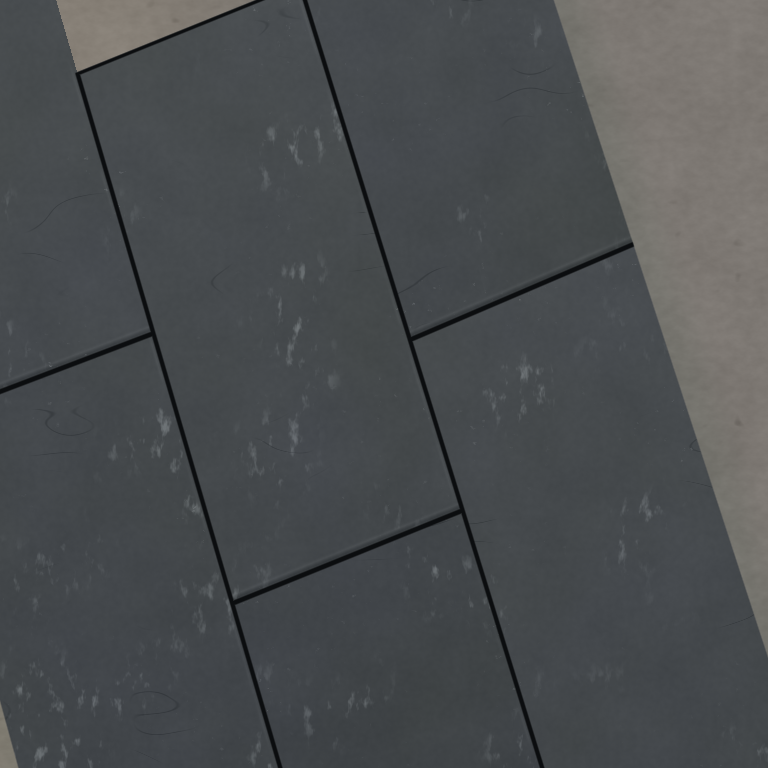
Reproduce this texture procedurally as a Shadertoy shader.

```glsl
vec2 hashGradient(vec2 cell) {
    vec3 h = fract(cell.xyx * vec3(0.1031, 0.1030, 0.0973));
    h += dot(h, h.yzx + 33.33);
    float angle = 6.2832 * fract((h.x + h.y) * h.z);
    return vec2(cos(angle), sin(angle));
}

float gradientNoise(vec2 p) {
    vec2 i = floor(p), f = p - i;
    vec2 w = f * f * f * (f * (f * 6.0 - 15.0) + 10.0);
    float a = dot(hashGradient(i), f);
    float b = dot(hashGradient(i + vec2(1, 0)), f - vec2(1, 0));
    float c = dot(hashGradient(i + vec2(0, 1)), f - vec2(0, 1));
    float d = dot(hashGradient(i + vec2(1, 1)), f - vec2(1, 1));
    return mix(mix(a, b, w.x), mix(c, d, w.x), w.y);
}

float fractalNoise(vec2 p) {
    float sum = 0.0, gain = 0.6;
    for (int i = 0; i < 4; i++) {
        sum += gain * gradientNoise(p);
        p = mat2(1.6, 1.2, -1.2, 1.6) * p + 7.3;
        gain *= 0.55;
    }
    return sum;
}

// Soft-edged coverage of a line of given half width
float line(float dist, float halfWidth, float blur) {
    return 1.0 - smoothstep(halfWidth - blur, halfWidth + blur, abs(dist));
}

vec3 concrete(vec2 p, float edgeDist) {
    vec3 color = mix(vec3(0.455, 0.45, 0.425), vec3(0.49, 0.47, 0.45), smoothstep(0.0, 0.07, edgeDist));
    color += 0.045 * fractalNoise(p * 9.0) + 0.035 * fractalNoise(p * vec2(60, 90));
    color += vec3(0.035, 0.025, 0.01) * smoothstep(0.5, 0.1, p.x);
    float pits = smoothstep(0.38, 0.6, gradientNoise(p * vec2(38, 55)));
    return color - 0.07 * pits * smoothstep(0.0, 0.4, gradientNoise(p * 6.0 + 4.0));
}

vec3 slate(vec2 p, vec2 tile, float edgeDist) {
    vec2 q = p + tile * 5.7;
    float tint = 0.5 + 0.9 * fractalNoise(q * 3.0);
    vec3 color = mix(vec3(0.268, 0.285, 0.286), vec3(0.278, 0.293, 0.315), clamp(tint, 0.0, 1.0));
    color += mix(-0.02, 0.014, p.y) + 0.01 * hashGradient(tile + 3.0).x;
    color += 0.022 * fractalNoise(q * 12.0) + 0.016 * fractalNoise(q * 110.0);

    // Chalky scuffs, denser in the first column
    float worn = smoothstep(0.08, 0.4, gradientNoise(q * 6.5) + (tile.x < 0.5 ? 0.1 : 0.0));
    float scuff = smoothstep(0.1, 0.45, fractalNoise(q * vec2(55, 28)));
    color += vec3(0.16, 0.165, 0.165) * worn * scuff;

    // Small chips that gather along the borders
    float chip = smoothstep(0.3, 0.52, fractalNoise(q * vec2(85, 100) + 11.0));
    float border = exp(-edgeDist * 45.0);
    color += 0.17 * chip * (0.2 + border) * smoothstep(-0.1, 0.3, gradientNoise(q * 8.0 + 2.0));

    // Faint dark scratches
    float scratch = line(gradientNoise(q * vec2(9, 22) + 8.0), 0.012, 0.012);
    return color - 0.045 * scratch * smoothstep(0.25, 0.45, gradientNoise(q * 8.0 + 15.0));
}

void mainImage(out vec4 fragColor, in vec2 fragCoord) {
    vec2 p = fragCoord / iResolution.xy;
    float blur = max(1.0 / iResolution.y, 0.0013);
    float down = 1.0 - p.y;

    // Three leaning columns, slightly wider toward the bottom
    float columnWidth = 0.324 + 0.017 * down;
    float u = (p.x + 0.251 - 0.275 * down) / columnWidth;
    float column = clamp(floor(u), 0.0, 2.0);
    float seam = clamp(floor(u + 0.5), 1.0, 2.0);
    float seamDist = (u - seam) * columnWidth * 0.957;
    float outerDist = min(u, 3.0 - u) * columnWidth * 0.957;

    // Staggered joints across each column
    float offsets[3] = float[3](0.510, 0.908, 0.671);
    float v = down + (0.38 + 0.024 * column) * p.x - offsets[int(column)];
    float row = floor(v / 0.772);
    float jointDist = (v - 0.772 * floor(v / 0.772 + 0.5)) * 0.924;
    float topDist = (down + 0.404 * p.x - 0.136 + 0.0013) * 0.924;
    float edgeDist = min(abs(jointDist), min(abs(seamDist), abs(outerDist)));

    vec3 color = slate(p, vec2(column, row), edgeDist);

    // Rubbed bevel above each joint, pale arris beside each seam
    color += 0.035 * line(jointDist + 0.010, 0.001, 0.003);
    color -= 0.05 * line(jointDist + 0.005, 0.002, 0.003);
    color += 0.035 * line(seamDist + 0.006, 0.001, 0.0025) * smoothstep(-0.2, 0.3, gradientNoise(p * 14.0));

    // Bare ground beyond the outer edges and above the middle column
    float bare = 1.0 - smoothstep(-blur, blur, outerDist);
    if (column == 1.0) bare = max(bare, 1.0 - smoothstep(-blur, blur, topDist));
    float groundDist = outerDist < 0.0 ? -outerDist : 0.05;
    color = mix(color, concrete(p, groundDist), bare);

    // Dark open gaps
    float gap = line(seamDist, 0.0028, blur) * smoothstep(-blur, blur, topDist);
    gap = max(gap, line(jointDist, 0.0031, blur) * (1.0 - bare));
    color = mix(color, vec3(0.045, 0.052, 0.058), gap);

    fragColor = vec4(color, 1.0);
}
```
